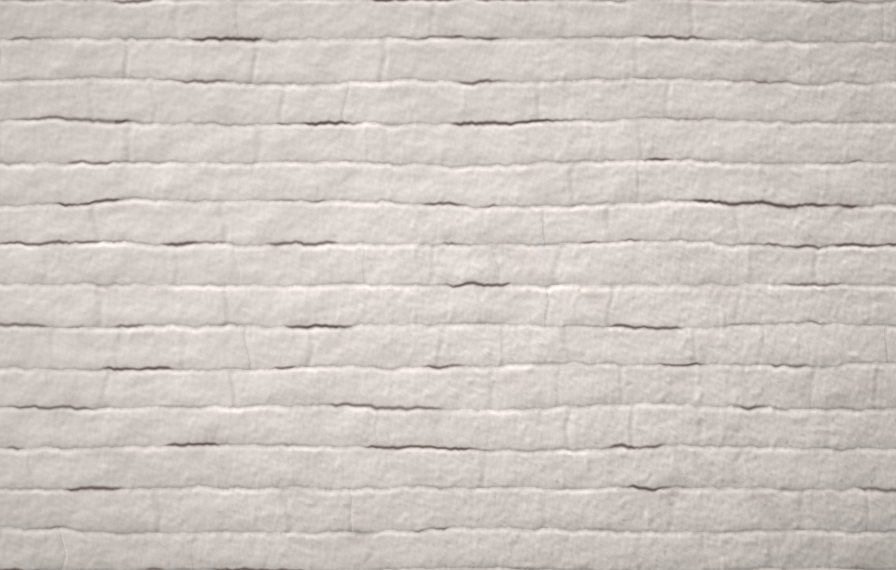
Write a WebGL 1 fragment shader that draws this texture.

```glsl
precision highp float;
// Whitewashed brick wall: fourteen wavy courses under thick uneven paint.
// Plaster relief is lit from above by height differences; bed joints add a
// lit ledge, a soft shadow and broken hairline cracks, with dirt and falloff.

uniform vec2 u_resolution;

#define COURSES 14.0
#define BRICK_LENGTH 3.15
#define HEADER_SHARE 0.3
#define BED_WAVE 0.17
#define RELIEF 0.27
#define CRACK_WIDTH 0.05
#define LEDGE_LIGHT 0.13
#define BED_SHADOW 0.13
#define FALLOFF 0.32
#define PAINT vec3(0.872, 0.842, 0.820)
#define CRACK_COLOR vec3(0.27, 0.22, 0.19)
#define DIRT_COLOR vec3(0.62, 0.57, 0.52)

float hash(vec2 p) {
  return fract(sin(dot(p, vec2(127.1, 311.7))) * 43758.55);
}

vec2 gradient(vec2 cell) {
  float angle = 6.28318 * hash(cell);
  return vec2(cos(angle), sin(angle));
}

// Gradient noise, roughly -0.7 to 0.7
float noise(vec2 p) {
  vec2 i = floor(p), f = p - i;
  vec2 u = f * f * f * (f * (f * 6.0 - 15.0) + 10.0);
  vec2 e = vec2(1.0, 0.0);
  float low = mix(dot(gradient(i), f), dot(gradient(i + e.xy), f - e.xy), u.x);
  float high = mix(dot(gradient(i + e.yx), f - e.yx),
                   dot(gradient(i + e.xx), f - e.xx), u.x);
  return mix(low, high, u.y);
}

float fbm(vec2 p) {
  float sum = 0.0, amplitude = 0.5;
  for (int i = 0; i < 5; i++) {
    sum += amplitude * noise(p);
    p = mat2(1.6, 1.2, -1.2, 1.6) * p + 17.3;
    amplitude *= 0.54;
  }
  return sum;
}

// Bends straight courses into hand-laid ones
vec2 wave(vec2 p) {
  float bend = noise(p * vec2(0.22, 0.5)) + 0.3 * noise(p * vec2(1.1, 0.7) + 40.0);
  return p + vec2(0.2 * noise(p * 1.3 + 9.0), BED_WAVE * bend);
}

// Depth of the faint upright joints, some bricks being split into headers
float headJoint(vec2 q) {
  float course = floor(q.y);
  float along = q.x / BRICK_LENGTH + 0.5 * mod(course, 2.0)
              + 0.35 * hash(vec2(course, 3.0));
  float brick = floor(along), f = along - brick;
  float dist = min(f, 1.0 - f);
  if (hash(vec2(brick, course)) < HEADER_SHARE) dist = min(dist, abs(f - 0.5));
  float filled = hash(vec2(floor(along + 0.5), course + 50.0));
  return (1.0 - smoothstep(0.0, 0.045, dist)) * filled;
}

// Paint surface: smooth swells, grit and sparse raised crumbs
float height(vec2 p, float roughness) {
  float lumps = fbm(p * vec2(0.9, 1.2));
  float grit = noise(p * 6.5) + 0.7 * noise(p * 11.0 + 5.0);
  float crumbs = smoothstep(0.2, 0.55, noise(p * 3.3 + 60.0));
  return lumps + roughness * (0.11 * grit + 0.16 * crumbs) - 0.2 * headJoint(wave(p));
}

void main() {
  vec2 uv = gl_FragCoord.xy / u_resolution;
  vec2 p = gl_FragCoord.xy / u_resolution.y * COURSES;
  vec2 q = wave(p);

  // Weathering gathers toward the lower right
  float weather = smoothstep(0.3, 1.3, uv.x + 0.5 * (1.0 - uv.y) + 0.3 * noise(p * 0.25));
  float roughness = mix(0.6, 1.6, weather);

  // Relief lit from above and slightly left
  float slope = height(p, roughness) - height(p + vec2(-0.06, 0.1), roughness);
  float light = 1.0 + RELIEF * clamp(slope, -0.5, 0.5);
  light += 0.05 * fbm(p * 0.6 + 30.0) - 0.035 * headJoint(q);

  // Bed joint: shadow beneath the upper brick, lit ledge on the lower one
  float bed = floor(q.y + 0.5);
  float ragged = 0.07 * noise(vec2(q.x * 2.2, bed * 5.7))
               + 0.035 * noise(vec2(q.x * 6.0, bed * 2.9));
  float s = q.y - bed + ragged;
  float wear = clamp(0.65 + 1.1 * noise(vec2(q.x * 0.8, bed * 3.3 + 0.4)), 0.1, 1.3);
  float lit = clamp(0.7 + 1.2 * noise(vec2(q.x * 0.6, bed * 6.1 + 0.7)), 0.15, 1.4);
  float ledge = exp(-pow((s + 0.085) / 0.06, 2.0));
  float shade = exp(-pow((s - 0.02) / 0.045, 2.0));
  light += LEDGE_LIGHT * lit * ledge - BED_SHADOW * wear * shade;
  light -= 0.05 * smoothstep(0.4, 0.03, s) * step(0.0, s);

  // Hairline cracks fade in and out along each bed, few of them deep
  float opening = noise(vec2(q.x * 0.36 + hash(vec2(bed, 8.0)) * 30.0, bed * 7.37 + 0.3));
  opening += 0.3 * noise(vec2(q.x * 1.7, bed * 4.1));
  float open = smoothstep(0.05, 0.55, opening);
  float depth = mix(0.3, 1.0, hash(vec2(floor(q.x * 0.36), bed + 20.0)));
  depth = mix(depth, 0.65, 0.4) * smoothstep(0.0, 0.6, open);
  float thickness = CRACK_WIDTH * (0.55 + 0.45 * open);
  float crack = depth * exp(-pow((s - 0.015) / thickness, 2.0));

  // Dirt patches and pinholes
  float dirt = smoothstep(0.15, 0.55, fbm(p * vec2(0.5, 0.8) + 71.0) + 0.1 * weather);
  float pits = smoothstep(0.38, 0.6, noise(p * 5.3 + 13.0)) * (0.15 + 0.6 * weather);

  vec2 fromCenter = uv - vec2(0.43, 0.55);
  light *= 1.0 - FALLOFF * dot(fromCenter, fromCenter);
  vec3 color = mix(PAINT, DIRT_COLOR, 0.25 * dirt + 0.35 * pits) * light;
  color = mix(color, CRACK_COLOR, 0.85 * crack);
  gl_FragColor = vec4(clamp(color, 0.0, 1.0), 1.0);
}
```
